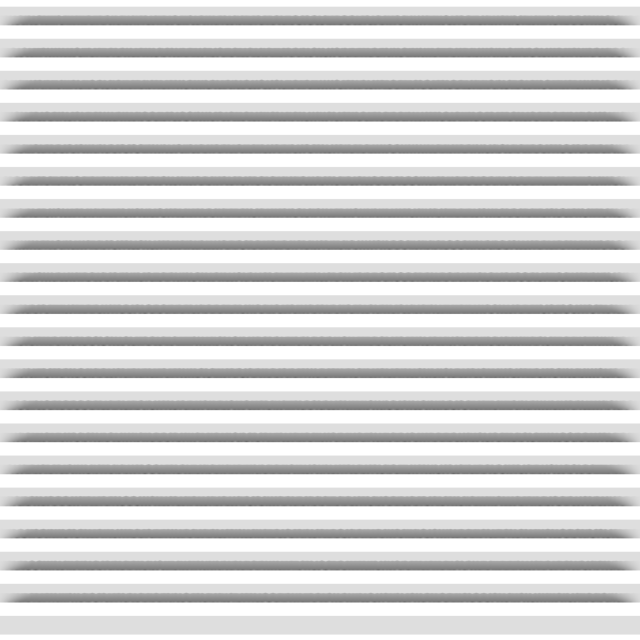
Give the GLSL for this pattern, as a Shadertoy shader.

```glsl
// Twenty horizontal slats on white: each has a pale upper face and a graded
// grey shadow below it that fades out towards both side edges.
// Rows repeat by floor; gradient noise roughens the shadow's rims.

const float SLAT_COUNT    = 20.0;
const float PITCH         = 0.0501;  // distance between slat tops
const float TOP_MARGIN    = 0.0104;
const float SLAT_HEIGHT   = 0.0292;
const float FACE_HEIGHT   = 0.0142;  // pale part above the shadow
const float FACE_JITTER   = 0.0016;  // row to row change of the shadow line
const float EDGE_SOFTNESS = 0.0016;
const float FADE_UPPER    = 0.065;   // side fade at the top of the shadow
const float FADE_LOWER    = 0.035;   // side fade at its bottom
const float RIM_FREQUENCY = 170.0;
const float RIM_WEAR      = 0.0007;

const vec3 BACKGROUND   = vec3(1.0);
const vec3 FACE         = vec3(0.87);
const vec3 SHADOW_LIGHT = vec3(0.67);
const vec3 SHADOW_DARK  = vec3(0.46);

float hash(vec2 p) {
    return fract(sin(dot(p, vec2(127.1, 311.7))) * 4375.85);
}

// One-dimensional gradient noise, with an independent strip per seed
float gradientNoise(float x, float seed) {
    float cell = floor(x);
    float f = x - cell;
    float g0 = hash(vec2(cell, seed)) * 2.0 - 1.0;
    float g1 = hash(vec2(cell + 1.0, seed)) * 2.0 - 1.0;
    float blend = f * f * f * (f * (f * 6.0 - 15.0) + 10.0);
    return 2.0 * mix(g0 * f, g1 * (f - 1.0), blend);
}

// Soft step that is centred on the edge
float softStep(float edge, float value, float width) {
    return smoothstep(-0.5 * width, 0.5 * width, value - edge);
}

void mainImage(out vec4 fragColor, in vec2 fragCoord) {
    vec2 uv = fragCoord / iResolution.xy;
    float softness = max(EDGE_SOFTNESS, 1.5 / iResolution.y);

    // Row index and depth below the slat's top; the half gap keeps edges whole
    float halfGap = 0.5 * (PITCH - SLAT_HEIGHT);
    float down = 1.0 - uv.y - TOP_MARGIN;
    float row = floor((down + halfGap) / PITCH);
    float depth = down - row * PITCH;

    // Slat body
    float inRows = step(0.0, row) * step(row, SLAT_COUNT - 1.0);
    float slat = softStep(0.0, depth, softness)
               * (1.0 - softStep(SLAT_HEIGHT, depth, softness)) * inRows;

    // Shadow band with a slightly uneven start; the last slat has none
    float wear = gradientNoise(uv.x * RIM_FREQUENCY, row);
    float shadowTop = FACE_HEIGHT + (hash(vec2(row, 7.0)) - 0.5) * FACE_JITTER
                    + wear * RIM_WEAR;
    float shade = clamp((depth - shadowTop) / (SLAT_HEIGHT - shadowTop), 0.0, 1.0);
    float sideDistance = min(uv.x, 1.0 - uv.x);
    float sideFade = smoothstep(-0.008, mix(FADE_UPPER, FADE_LOWER, shade), sideDistance);
    float shadow = softStep(shadowTop, depth, softness) * sideFade
                 * step(row, SLAT_COUNT - 2.0);

    // Tone grows darker downwards, with small dark dashes along the lower rim
    vec3 shadowColor = mix(SHADOW_LIGHT, SHADOW_DARK, shade);
    shadowColor -= 0.09 * smoothstep(0.75, 1.0, shade) * wear;

    vec3 color = mix(FACE, shadowColor, shadow);
    color = mix(BACKGROUND, color, slat);
    fragColor = vec4(color, 1.0);
}
```
